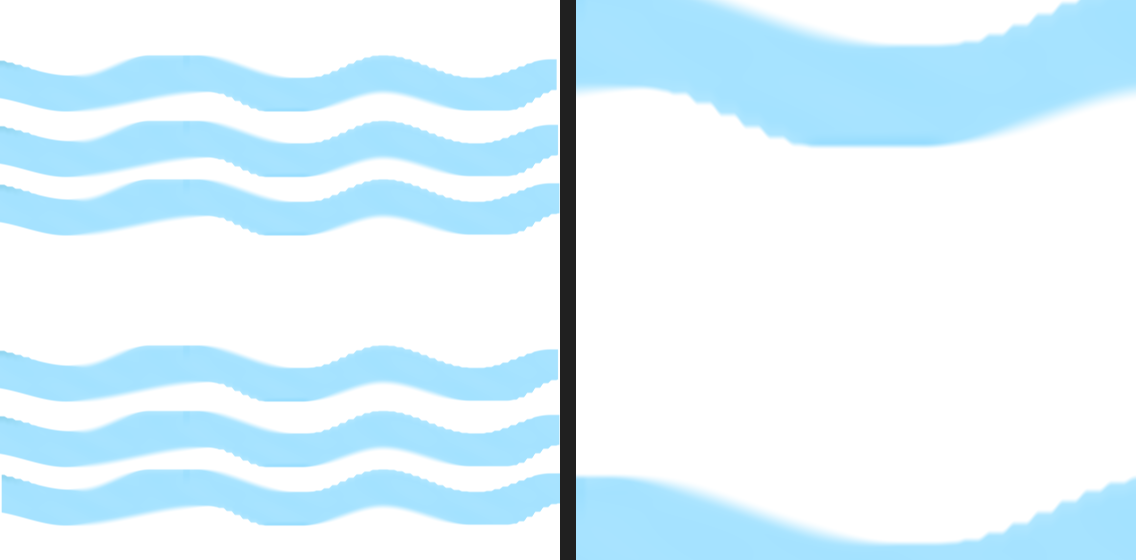
Left: the whole. Right: its middle third, enlarged.
Reproduce this pattern procedurally as a Shadertoy shader.

```glsl
// Two groups of three wavy pale blue brush bands on white, with stepped and feathered edges.

const vec3 PAPER = vec3(1.0);
const vec3 BLUE = vec3(0.64, 0.885, 1.0);
const vec3 PALE = vec3(0.71, 0.91, 1.0);
const vec3 DEEP = vec3(0.53, 0.84, 0.99);
const vec3 DUSK = vec3(0.52, 0.80, 0.90);

const int GROUPS = 2;
const int BANDS = 3;
const float FIRST_TOP = 0.099;      // crest of the first band, from the top
const float GROUP_PITCH = 0.518;
const vec3 BAND_OFFSET = vec3(0.0, 0.117, 0.2214);
const float STEP_WIDTH = 0.0145;    // tread length of the stepped edges
const float CRISP = 0.0022;
const float FEATHER = 0.0065;
const float SEAM = 0.339;

// 1 inside the interval a..b, with soft ends
float span(float a, float b, float soft, float x) {
    return smoothstep(a - soft, a + soft, x) * (1.0 - smoothstep(b - soft, b + soft, x));
}

// Staircase version of x with rounded risers
float stepped(float x) {
    float u = x / STEP_WIDTH;
    return (floor(u) + smoothstep(0.45, 1.0, fract(u))) * STEP_WIDTH;
}

// Depth of the upper edge below the band's crest line
float upperEdge(float x) {
    return 0.005
        + 0.031 * smoothstep(-0.039, 0.124, x)
        - 0.036 * smoothstep(0.143, 0.267, x)
        + 0.040 * smoothstep(0.352, 0.521, x)
        - 0.040 * smoothstep(0.547, 0.677, x)
        + 0.040 * smoothstep(0.684, 0.840, x)
        - 0.033 * smoothstep(0.853, 0.983, x);
}

// Depth of the lower edge below the band's crest line
float lowerEdge(float x) {
    return 0.074
        + 0.026 * smoothstep(-0.026, 0.117, x)
        - 0.035 * smoothstep(0.117, 0.371, x)
        + 0.035 * smoothstep(0.371, 0.475, x)
        - 0.034 * smoothstep(0.540, 0.684, x)
        + 0.0325 * smoothstep(0.684, 0.840, x)
        - 0.038 * smoothstep(0.905, 0.996, x);
}

// Layered sines for the uneven wash
float wash(vec2 p) {
    return 0.5 + 0.25 * sin(31.0 * p.x + 3.0 * sin(47.0 * p.y))
               + 0.25 * sin(67.0 * p.x - 83.0 * p.y);
}

// Colour in rgb, coverage in a; p.y is the depth below the crest line
vec4 band(vec2 p, float left, float right, float pixel) {
    float xs = stepped(p.x);
    float roughTop = max(span(-0.1, 0.06, 0.01, p.x), span(0.56, 0.95, 0.01, p.x));
    float roughBottom = max(span(0.39, 0.47, 0.006, p.x), span(0.92, 1.1, 0.006, p.x));
    float top = mix(upperEdge(p.x), upperEdge(xs), roughTop);
    float bottom = mix(lowerEdge(p.x), lowerEdge(xs), roughBottom);

    // Feathered stretches alternate with crisp ones
    float softTop = max(span(0.38, 0.50, 0.03, p.x), span(0.14, 0.23, 0.02, p.x));
    float softBottom = max(span(0.15, 0.35, 0.03, p.x), span(0.58, 0.80, 0.03, p.x));
    float topWidth = max(pixel, mix(CRISP, FEATHER, softTop));
    float bottomWidth = max(pixel, mix(CRISP, FEATHER, softBottom));
    float fromTop = p.y - top;
    float fromBottom = bottom - p.y;
    float cover = smoothstep(-topWidth, topWidth, fromTop)
                * smoothstep(-bottomWidth, bottomWidth, fromBottom)
                * smoothstep(left - pixel, left + pixel, p.x)
                * (1.0 - smoothstep(right - pixel, right + pixel, p.x));

    // Wash, then deeper tone at the trough, the seam and the left tip
    vec3 tint = mix(BLUE, PALE, 0.25 * wash(p));
    float rim = 1.0 - smoothstep(0.0, 0.011, min(fromTop, fromBottom));
    tint = mix(tint, PALE, 0.6 * rim * max(softTop, softBottom));
    float trough = span(0.47, 0.55, 0.01, p.x) * (1.0 - smoothstep(0.0, 0.010, fromBottom));
    float seam = span(SEAM - 0.012, SEAM, 0.002, p.x) * (1.0 - smoothstep(0.0, 0.035, fromTop));
    tint = mix(tint, DEEP, max(0.6 * trough, 0.3 * seam));
    float tip = (1.0 - smoothstep(0.0, 0.055, p.x)) * (1.0 - smoothstep(0.0, 0.016, fromTop));
    return vec4(mix(tint, DUSK, 0.65 * tip), cover);
}

void mainImage(out vec4 fragColor, in vec2 fragCoord) {
    vec2 p = fragCoord / iResolution.xy;
    p.y = 1.0 - p.y;
    float pixel = 0.75 / iResolution.y;
    vec3 color = PAPER;

    for (int g = 0; g < GROUPS; g++) {
        for (int b = 0; b < BANDS; b++) {
            float crest = FIRST_TOP + float(g) * GROUP_PITCH + BAND_OFFSET[b];
            // Each band is trimmed slightly differently at the sides
            float right = 0.994 + 0.0025 * float(g + b);
            float left = (g == GROUPS - 1 && b == BANDS - 1) ? 0.003 : -0.01;
            vec4 ink = band(vec2(p.x, p.y - crest), left, right, pixel);
            color = mix(color, ink.rgb, ink.a);
        }
    }
    fragColor = vec4(color, 1.0);
}
```
